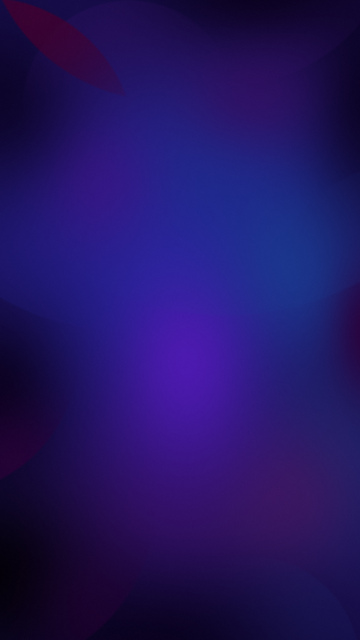
Reproduce this background procedurally as a WebGL 1 fragment shader.

```glsl
precision highp float;
// Soft night-coloured backdrop: broad elliptical glows of blue, violet and
// plum are blended over indigo, then large faint discs add thin curved edges.
// Space: x runs 0..1 across the canvas, y runs 0..HEIGHT from the bottom.
uniform vec2 u_resolution;

const float HEIGHT = 1.7778;
const float EDGE = 0.004;
const float GRAIN = 0.006;

const vec3 INDIGO = vec3(0.09, 0.05, 0.29);
const vec3 NIGHT = vec3(0.03, 0.00, 0.10);
const vec3 BLACK = vec3(0.01, 0.00, 0.03);
const vec3 ROYAL = vec3(0.15, 0.14, 0.62);
const vec3 COBALT = vec3(0.11, 0.17, 0.56);
const vec3 AZURE = vec3(0.10, 0.23, 0.57);
const vec3 STEEL = vec3(0.11, 0.15, 0.43);
const vec3 VIOLET = vec3(0.31, 0.10, 0.70);
const vec3 PURPLE = vec3(0.24, 0.08, 0.54);
const vec3 GRAPE = vec3(0.20, 0.06, 0.39);
const vec3 PLUM = vec3(0.25, 0.09, 0.37);
const vec3 WINE = vec3(0.17, 0.00, 0.22);
const vec3 CRIMSON = vec3(0.26, 0.00, 0.18);

// Gaussian falloff around a centre with separate x and y radii
float glow(vec2 p, vec2 center, vec2 radius) {
  vec2 d = (p - center) / radius;
  return exp(-dot(d, d));
}

// Smooth-edged filled circle
float disc(vec2 p, vec2 center, float radius) {
  return 1.0 - smoothstep(-EDGE, EDGE, length(p - center) - radius);
}

float hash(vec2 p) {
  return fract(sin(dot(p, vec2(12.99, 78.23))) * 43758.5);
}

// Wide central lights
vec3 lights(vec2 p) {
  vec3 c = INDIGO;
  c = mix(c, ROYAL, 0.95 * glow(p, vec2(0.48, 1.06), vec2(0.44, 0.48)));
  c = mix(c, COBALT, 0.85 * glow(p, vec2(0.58, 1.33), vec2(0.28, 0.24)));
  c = mix(c, AZURE, 0.85 * glow(p, vec2(0.82, 1.03), vec2(0.19, 0.24)));
  c = mix(c, STEEL, 0.90 * glow(p, vec2(0.94, 0.52), vec2(0.26, 0.30)));
  c = mix(c, PURPLE, 0.75 * glow(p, vec2(0.27, 1.27), vec2(0.17, 0.19)));
  c = mix(c, GRAPE, 0.85 * glow(p, vec2(0.71, 1.52), vec2(0.22, 0.17)));
  c = mix(c, GRAPE, 0.90 * glow(p, vec2(0.46, 0.35), vec2(0.36, 0.22)));
  c = mix(c, PLUM, 0.80 * glow(p, vec2(0.79, 0.40), vec2(0.19, 0.19)));
  c = mix(c, PURPLE, 0.55 * glow(p, vec2(0.50, 0.58), vec2(0.26, 0.20)));
  c = mix(c, VIOLET, 0.92 * glow(p, vec2(0.52, 0.77), vec2(0.17, 0.24)));
  return c;
}

// Dark pools along the borders
vec3 shade(vec3 c, vec2 p) {
  c = mix(c, NIGHT, 0.95 * glow(p, vec2(0.73, 1.80), vec2(0.34, 0.16)));
  c = mix(c, NIGHT, 0.80 * glow(p, vec2(1.03, 1.50), vec2(0.15, 0.30)));
  c = mix(c, NIGHT, 0.75 * glow(p, vec2(0.00, 1.49), vec2(0.21, 0.24)));
  c = mix(c, NIGHT, 0.90 * glow(p, vec2(-0.02, 0.68), vec2(0.19, 0.24)));
  c = mix(c, NIGHT, 0.90 * glow(p, vec2(0.45, -0.03), vec2(0.42, 0.20)));
  c = mix(c, BLACK, 0.98 * glow(p, vec2(-0.02, 0.18), vec2(0.27, 0.26)));
  c = mix(c, WINE, 0.90 * glow(p, vec2(1.03, 0.86), vec2(0.10, 0.19)));
  return c;
}

// Faint discs, each fading away from its visible rim
vec3 discs(vec3 c, vec2 p) {
  float middle = disc(p, vec2(0.625, 1.708), 0.806);
  c = mix(c, AZURE, 0.17 * middle * glow(p, vec2(0.85, 0.98), vec2(0.40, 0.26)));
  float left = disc(p, vec2(0.347, 1.546), 0.688);
  c = mix(c, ROYAL, 0.22 * left * glow(p, vec2(0.04, 1.06), vec2(0.20, 0.26)));
  float right = disc(p, vec2(1.157, 0.898), 0.433);
  c = mix(c, STEEL, 0.14 * right * glow(p, vec2(0.95, 1.22), vec2(0.18, 0.20)));
  float top = disc(p, vec2(0.625, 2.032), 0.493);
  c = mix(c, GRAPE, 0.22 * top * glow(p, vec2(0.83, 1.61), vec2(0.30, 0.16)));
  float halo = disc(p, vec2(0.359, 1.481), 0.296);
  c = mix(c, GRAPE, 0.38 * halo * glow(p, vec2(0.30, 1.68), vec2(0.24, 0.18)));

  float low = disc(p, vec2(-0.185, 0.806), 0.405);
  c = mix(c, WINE, 0.70 * low * glow(p, vec2(0.04, 0.49), vec2(0.17, 0.15)));
  float cornerLeft = disc(p, vec2(-0.046, 0.389), 0.481);
  c = mix(c, WINE, 0.45 * cornerLeft * glow(p, vec2(0.27, 0.08), vec2(0.16, 0.18)));
  float cornerRight = disc(p, vec2(0.694, -0.074), 0.306);
  c = mix(c, STEEL, 0.24 * cornerRight * glow(p, vec2(0.87, 0.08), vec2(0.20, 0.18)));

  // Crimson lens where two circles overlap
  float lens = disc(p, vec2(0.463, 2.009), 0.512) * disc(p, vec2(-0.046, 1.361), 0.424);
  c = mix(c, CRIMSON, 0.80 * lens * glow(p, vec2(0.10, 1.74), vec2(0.30, 0.26)));
  return c;
}

void main() {
  vec2 p = gl_FragCoord.xy / u_resolution * vec2(1.0, HEIGHT);
  vec3 color = discs(shade(lights(p), p), p);
  // Slight grain hides banding
  color += (hash(floor(p * 288.0)) - 0.5) * GRAIN;
  gl_FragColor = vec4(clamp(color, 0.0, 1.0), 1.0);
}
```
